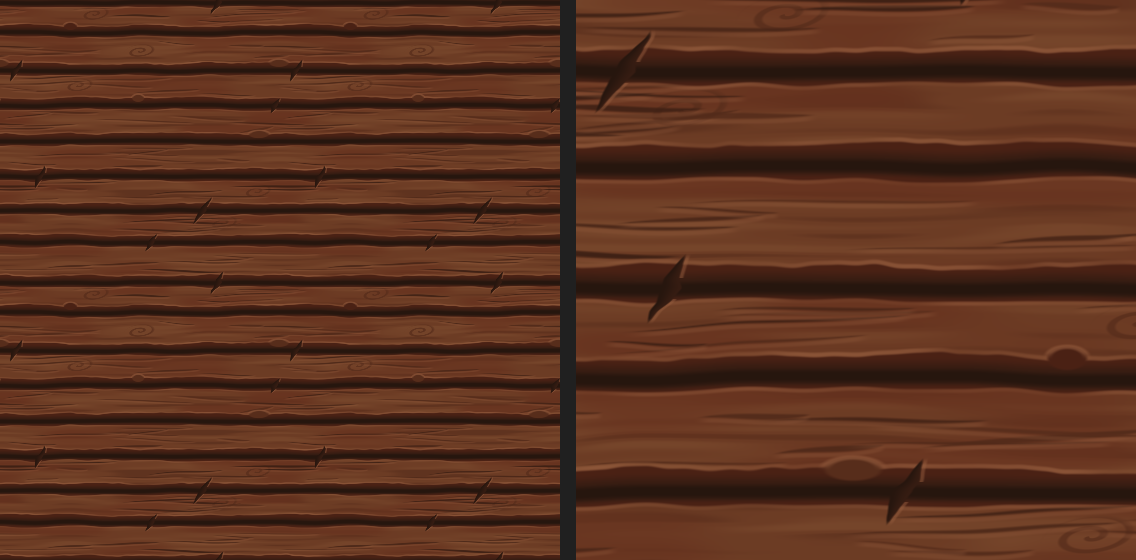
Left, the full canvas; right, a detail of the centre.
A three.js fragment shader for this texture:

```glsl
// Stacked painted wooden planks with dark gaps, worn edges, grain, knots and cracks.
varying vec2 vUv;

const float TILES = 2.0;     // identical tiles across and down
const float PLANKS = 8.0;    // planks per tile; one plank height is the unit
const float SOFT = 0.03;     // edge smoothing
const float GAP = 0.055;     // half height of the dark gap
const float BEVEL = 0.19;    // shaded lower edge of a plank
const float LIP = 0.12;      // shaded upper edge of a plank
const float JITTER = 0.18;   // variation of the gap spacing
const int STROKES = 8;       // grain strokes per plank

const vec3 WOOD = vec3(0.425, 0.235, 0.142);
const vec3 WOOD_LIGHT = vec3(0.46, 0.27, 0.165);
const vec3 WOOD_RED = vec3(0.40, 0.19, 0.115);
const vec3 GRAIN = vec3(0.34, 0.175, 0.105);
const vec3 SHADE = vec3(0.29, 0.13, 0.08);
const vec3 DEEP = vec3(0.21, 0.11, 0.07);
const vec3 BLACK = vec3(0.15, 0.085, 0.055);
const vec3 RIM = vec3(0.58, 0.36, 0.24);

float hash(vec2 p) {
  vec3 q = fract(vec3(p.xyx) * 0.1031);
  q += dot(q, q.yzx + 33.33);
  return fract((q.x + q.y) * q.z);
}

// Value noise that wraps in x once per tile; freq * PLANKS must be whole.
float noise(float x, float y, float freq) {
  float period = PLANKS * freq;
  vec2 p = vec2(x * freq, y), i = floor(p), f = fract(p);
  f = f * f * (3.0 - 2.0 * f);
  float x0 = mod(i.x, period), x1 = mod(i.x + 1.0, period);
  return mix(mix(hash(vec2(x0, i.y)), hash(vec2(x1, i.y)), f.x),
             mix(hash(vec2(x0, i.y + 1.0)), hash(vec2(x1, i.y + 1.0)), f.x), f.y);
}

float wrapX(float d) { return mod(d + 0.5 * PLANKS, PLANKS) - 0.5 * PLANKS; }
float inside(float d) { return 1.0 - smoothstep(-0.5 * SOFT, 0.5 * SOFT, d); }
float line(float d, float w) { return 1.0 - smoothstep(w, w + SOFT, abs(d)); }

// Height of gap k, slightly uneven along x.
float seam(float k, float x) {
  float id = mod(k, PLANKS);
  return k + JITTER * (hash(vec2(id, 71.0)) - 0.5) + 0.05 * (noise(x, id * 9.0 + 300.0, 1.0) - 0.5);
}

// Long tapered grain strokes with a pale lower rim.
vec3 grainStrokes(vec3 col, float x, float v, float id) {
  for (int i = 0; i < STROKES; i++) {
    vec2 seed = vec2(id * 13.0 + 5.0, float(i) * 7.0 + 2.0);
    float dx = wrapX(x - PLANKS * hash(seed));
    float len = mix(0.5, 1.5, hash(seed + 31.0));
    float t = clamp(dx / len, -1.0, 1.0);
    float y = mix(0.27, 0.83, (float(i) + hash(seed + 53.0)) / float(STROKES));
    float slope = (hash(seed + 87.0) - 0.5) * 0.16;
    float d = v - y - slope * t - 0.03 * t * t * t;
    float taper = (1.0 - t * t) * (0.7 + 0.3 * t);
    float w = taper * mix(0.012, 0.042, hash(seed + 111.0));
    float on = smoothstep(0.0, 0.25, taper);
    col = mix(col, RIM, 0.28 * on * line(d + w + 0.03, 0.004));
    col = mix(col, mix(GRAIN, DEEP, hash(seed + 140.0)), 0.85 * on * inside(abs(d) - w));
  }
  return col;
}

// A faint flattened spiral in the grain.
vec3 swirl(vec3 col, float x, float v, float id) {
  vec2 q = vec2(wrapX(x - PLANKS * hash(vec2(id, 201.0))), v - 0.55);
  q.y -= 0.12 * q.x;
  q /= vec2(0.46, 0.2);
  float r = length(q);
  float turn = atan(q.y, q.x + 0.0001) / 6.28319;
  float coil = 1.0 - smoothstep(0.08, 0.24, abs(fract(r * 1.8 - turn) - 0.5));
  float shown = step(0.3, hash(vec2(id, 217.0)));
  return mix(col, GRAIN, 0.75 * shown * coil * (1.0 - smoothstep(0.75, 1.05, r)));
}

// A rounded knot breaking the lower edge of a plank.
vec3 knot(vec3 col, float x, float v, float id) {
  float size = mix(0.16, 0.34, hash(vec2(id, 231.0)));
  vec2 q = vec2(wrapX(x - PLANKS * hash(vec2(id, 245.0))), v - BEVEL - 0.02);
  float d = (length(q / vec2(size, 0.11)) - 1.0) * 0.11;
  float shown = step(0.25, hash(vec2(id, 259.0)));
  vec3 fill = mix(SHADE, GRAIN, step(0.5, hash(vec2(id, 263.0))));
  col = mix(col, fill, shown * inside(d));
  return mix(col, RIM, 0.6 * shown * line(d, 0.005) * smoothstep(-0.02, 0.07, q.y));
}

// A slanted split across gap k, pale along one side.
vec3 crack(vec3 col, float x, float h, float id) {
  float len = mix(0.2, 0.42, hash(vec2(id, 281.0)));
  float lean = (hash(vec2(id, 293.0)) - 0.35) * 1.1;
  float dx = wrapX(x - PLANKS * hash(vec2(id, 307.0))) - lean * h;
  dx += 0.05 * (noise(0.0, h * 9.0 + id * 11.0, 1.0) - 0.5);
  float w = 0.1 * (1.0 - abs(h) / len);
  float shown = step(0.2, hash(vec2(id, 311.0))) * smoothstep(0.0, 0.02, w);
  col = mix(col, RIM, 0.5 * shown * line(dx - w - 0.02, 0.005) * step(0.1, abs(h)));
  return mix(col, mix(BLACK, DEEP, smoothstep(-w, w, dx)), shown * inside(abs(dx) - w));
}

void main() {
  vec2 p = vUv * TILES * PLANKS;
  float x = p.x, k = floor(p.y + 0.5), h = p.y - seam(k, x);
  float plank = h > 0.0 ? k : k - 1.0;
  float id = mod(plank, PLANKS);
  float v = p.y - seam(plank, x), top = seam(plank + 1.0, x) - p.y;
  float row = id * 40.0;

  // Face: broad tints and fine streaks
  float warp = 1.6 * noise(x, v * 2.0 + row, 0.5);
  float streak = noise(x, v * 13.0 + warp + row, 0.5);
  float patchTone = noise(x, v * 3.0 + row + 20.0, 0.5);
  vec3 col = mix(WOOD, WOOD_LIGHT, smoothstep(0.45, 0.9, streak));
  col = mix(col, GRAIN, 0.6 * smoothstep(0.38, 0.1, streak));
  col = mix(col, WOOD_RED, 0.65 * smoothstep(0.5, 0.85, patchTone + 0.3 * hash(vec2(id, 3.0)) - 0.1));
  col = swirl(col, x, v, id);
  col = grainStrokes(col, x, v, id);

  // Worn edges: shaded bevel below, narrow lip above, pale broken rims
  float low = v - BEVEL - 0.07 * (noise(x, row + 600.0, 1.5) - 0.4) - 0.025 * noise(x, row + 620.0, 5.0);
  float high = top - LIP - 0.05 * (noise(x, row + 640.0, 2.0) - 0.5);
  float wear = noise(x, row + 660.0, 2.0);
  col = mix(col, mix(DEEP, SHADE, smoothstep(GAP, BEVEL, v)), inside(low));
  col = mix(col, mix(DEEP, SHADE, smoothstep(GAP, LIP, top)), inside(high));
  col = mix(col, RIM, mix(0.15, 0.7, wear) * line(low - 0.015, 0.006));
  col = mix(col, RIM, mix(0.5, 0.1, wear) * line(high - 0.015, 0.004));
  col = knot(col, x, v, id);

  // Gaps and splits
  col = mix(col, BLACK, 1.0 - smoothstep(GAP - SOFT, GAP + SOFT, abs(h)));
  col = crack(col, x, h, mod(k, PLANKS));
  gl_FragColor = vec4(col, 1.0);
}
```
